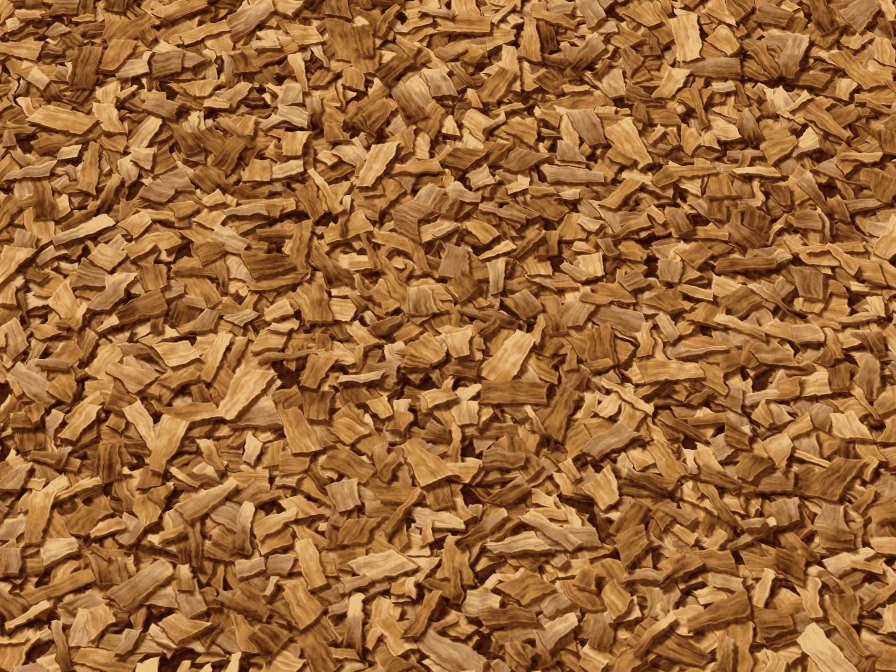
Write a Shadertoy shader that draws this texture.

```glsl
vec4 hash4(vec2 p) {
    vec4 q = fract(p.xyxy * vec4(.1031, .1030, .0973, .1099));
    q += dot(q, q.wzxy + 33.33);
    return fract((q.xxyz + q.yzzw) * q.zywx);
}

float noise(vec2 p) {
    vec2 i = floor(p), f = fract(p);
    f *= f * (3. - 2. * f);
    return mix(mix(hash4(i).x, hash4(i + vec2(1, 0)).x, f.x),
               mix(hash4(i + vec2(0, 1)).x, hash4(i + 1.).x, f.x), f.y);
}

mat2 turn(float a) {
    return mat2(cos(a), sin(a), -sin(a), cos(a));
}

// Tapered slab with slanted ends
float chipDistance(vec2 q, vec2 size, vec2 slant) {
    return max(abs(q.x + slant.x * q.y) - size.x,
               abs(q.y) - size.y * (1. + slant.y * q.x / size.x));
}

// Wood colour from deep shadow to sunlit face
vec3 woodColor(float tone, float pale) {
    vec3 tan_ = mix(vec3(.76, .53, .26), vec3(.72, .53, .35), pale);
    vec3 c = mix(vec3(.14, .03, .005), vec3(.38, .19, .07), clamp(tone / .23, 0., 1.));
    c = mix(c, vec3(.57, .36, .16), clamp((tone - .23) / .19, 0., 1.));
    c = mix(c, tan_, clamp((tone - .42) / .24, 0., 1.));
    return mix(c, vec3(.91, .74, .50), clamp((tone - .68) / .28, 0., 1.));
}

void mainImage(out vec4 fragColor, in vec2 fragCoord) {
    vec2 uv = fragCoord / iResolution.y;
    float aspect = iResolution.x / iResolution.y;
    float soft = 1.2 / iResolution.y;

    // Ground seen at a slant, with ragged splinter edges
    vec2 pos = vec2((uv.x - .5 * aspect) * (.88 + .3 * uv.y), uv.y * (1.08 + .22 * uv.y));
    pos += .007 * (vec2(noise(pos * 55.), noise(pos * 55. + 31.)) - .5);
    pos += .003 * (vec2(noise(pos * 170.), noise(pos * 170. + 57.)) - .5);

    float tone = .06 + .12 * noise(pos * 90.);
    float pale = 0.;
    const float cell = .075;

    // Stacked layers of scattered chips, lowest first
    for (int layer = 0; layer < 9; layer++) {
        float k = float(layer);
        mat2 grid = turn(k * 1.3);
        vec2 g = grid * pos / cell + k * 7.37;
        for (int n = 0; n < 9; n++) {
            vec2 id = floor(g) + vec2(n % 3, n / 3) - 1.;
            vec4 place = hash4(id + k * 41.7);
            vec4 form = hash4(id + k * 23.1 + 311.);
            vec4 look = hash4(id + k * 67.3 + 523.);
            vec2 v = ((g - id - .5 - .6 * (place.xy - .5)) * cell) * grid;
            if (dot(v, v) > .0081) continue;

            vec2 size = vec2(mix(.017, .052, form.x * form.x), mix(.005, .022, form.y));
            size.x = max(size.x, size.y * 1.2);
            vec2 slant = (form.zw - .5) * vec2(1.1, .9);
            mat2 spin = turn((place.z - .5) * 3.1416);
            vec2 q = spin * v;
            float lift = .6 + .6 * place.w;

            // Cast shadow
            float d = chipDistance(spin * (v - lift * vec2(.006, -.011)), size, slant);
            tone *= 1. - .68 * smoothstep(.004, -.003, d);

            // Thick side below the face
            d = chipDistance(spin * (v - vec2(.001, -.005) * lift), size, slant);
            tone = mix(tone, .13 + .2 * look.w, smoothstep(soft, -soft, d));

            // Lit face with lengthwise fibres
            d = chipDistance(q, size, slant);
            float face = smoothstep(soft, -soft, d);
            if (face > 0.) {
                vec2 fibre = q + look.xy * 9.;
                float grain = noise(fibre * vec2(22, 230)) + .6 * noise(fibre * vec2(60, 420)) - .8;
                float blotch = noise(fibre * 75.) - .5;
                float lit = .36 + .5 * look.x + .28 * grain + .2 * blotch;
                lit += .2 * (look.y - .5) * q.x / size.x + .1 * v.y / size.y * look.z;
                lit += .1 * smoothstep(-.004, -.001, d);
                tone = mix(tone, lit, face);
                pale = mix(pale, smoothstep(.5, .8, look.z), face);
            }
        }
    }

    // Fine surface grit
    tone += .09 * (noise(uv * 260.) - .5);
    fragColor = vec4(woodColor(tone, pale), 1);
}
```
